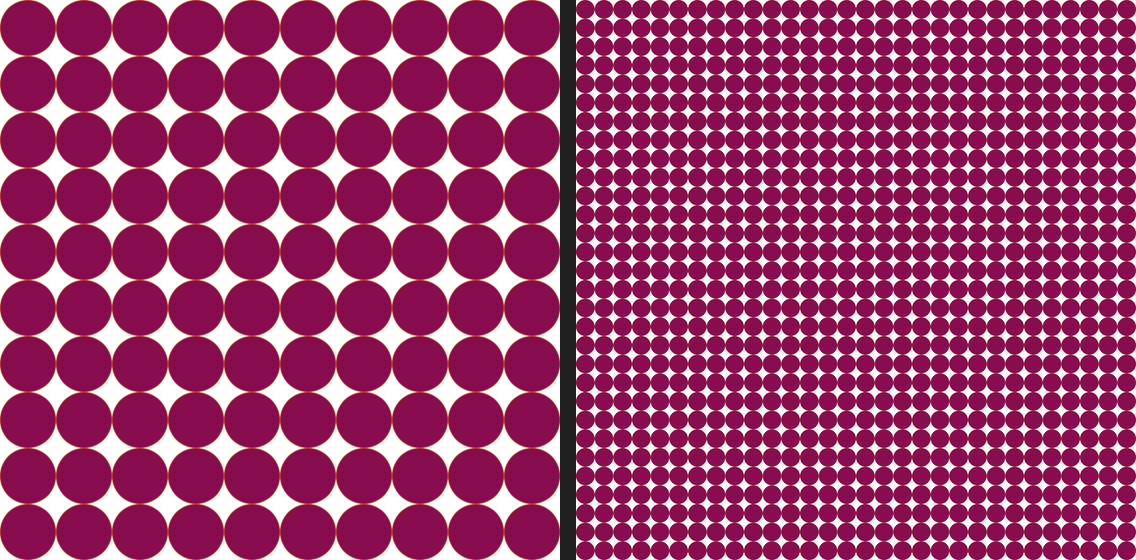
Left: one tile. Right: repeated 3 by 3.
Give the GLSL for this pattern, as a Shadertoy shader.

```glsl
#define REPEATS 10.0
#define DISC_RADIUS 0.497
#define RIM_WIDTH 0.010
#define GROUND_COLOR vec3(1.0, 1.0, 1.0)
#define RIM_COLOR vec3(0.85, 0.42, 0.10)
#define DISC_COLOR vec3(0.53, 0.05, 0.31)

// Share of a pixel lying inside a shape, from its signed distance
float coverage(float signedDistance, float pixelSize) {
    return clamp(0.5 - signedDistance / pixelSize, 0.0, 1.0);
}

void mainImage(out vec4 fragColor, in vec2 fragCoord) {
    // Square grid, measured in cells
    vec2 cell = fract(fragCoord / iResolution.xy * REPEATS) - 0.5;
    float pixelSize = REPEATS / min(iResolution.x, iResolution.y);

    // Disc with a hairline rim straddling its edge
    float edge = length(cell) - DISC_RADIUS;
    float outer = coverage(edge - 0.5 * RIM_WIDTH, pixelSize);
    float inner = coverage(edge + 0.5 * RIM_WIDTH, pixelSize);

    // Blend the nested layers by their area
    vec3 color = GROUND_COLOR * (1.0 - outer)
               + RIM_COLOR * (outer - inner)
               + DISC_COLOR * inner;
    fragColor = vec4(color, 1.0);
}
```
